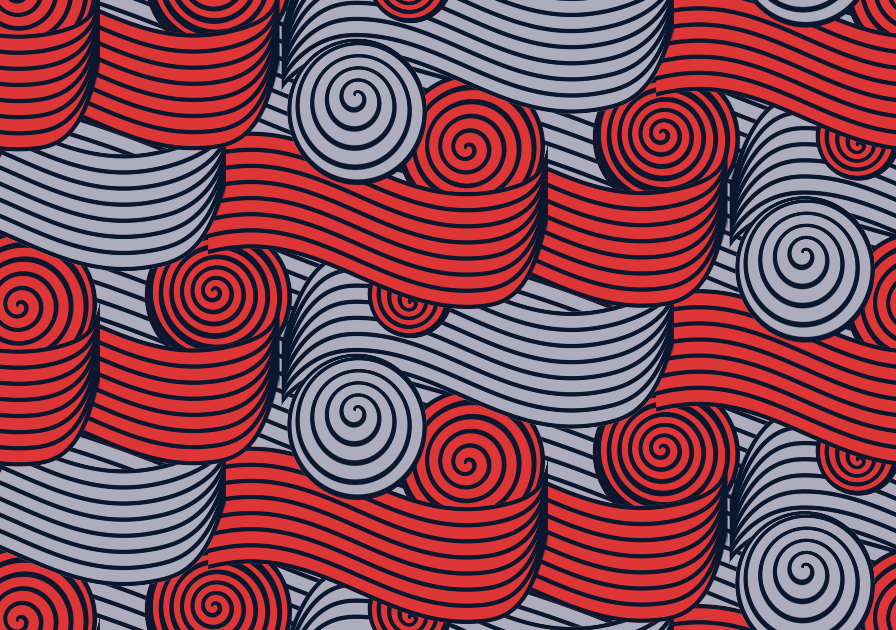
Write a Shadertoy shader that draws this pattern.

```glsl
// Seamless half-drop pattern of striped red and grey waves with spiral curls.
// Each wave is a family of curves pinched into knots; layers are painted from
// the lowest half-row to the highest, so upper waves overlap lower ones.

#define TILE vec2(768.0, 542.0)      // design units across the canvas
#define HALF_DROP vec2(384.0, 135.5) // step to the neighbouring repeat
#define LINE 1.85                    // half width of the ink lines
#define STRANDS 7.0                  // stripes in one wave
#define DEPTH 97.0                   // thickness of one wave
#define SWELL 26.0                   // height of the wave motion
#define WAVELENGTH 370.0
#define TAPER 62.0                   // length of the rounded wave end
#define RED vec3(0.87, 0.21, 0.21)
#define GREY vec3(0.68, 0.68, 0.74)
#define NAVY vec3(0.04, 0.09, 0.18)

const float TAU = 6.2831853;
const float NO_FAN = 0.0;

// Position relative to an element of half-row m, wrapped across the tile
vec2 place(vec2 p, float m, vec2 centre) {
    vec2 q = p - centre - m * HALF_DROP;
    q.x = mod(q.x + 0.5 * TILE.x, TILE.x) - 0.5 * TILE.x;
    return q;
}

float cover(float d, float aa) {
    return 1.0 - smoothstep(-0.6 * aa, 0.6 * aa, d);
}

// Rounded opening from 0 to 1
float gate(float t) {
    float s = 1.0 - clamp(t, 0.0, 1.0);
    return sqrt(max(1.0 - s * s * s, 0.0004));
}

// Stripe coordinate in a wave; span = (start, fan width, end, end lift)
float stripe(vec2 q, vec4 span) {
    float knotY = -11.0;
    float fan = span.y > NO_FAN ? gate((q.x - span.x) / span.y) : 1.0;
    float pinch = gate((span.z - q.x) / TAPER);
    float y = knotY + (q.y - knotY) / fan;
    float top = SWELL * (cos(TAU * q.x / WAVELENGTH) - 1.0) - DEPTH;
    top -= span.w * (1.0 - pinch) * (1.0 - pinch);
    return STRANDS * (y - top) / (DEPTH * pinch);
}

void paintWave(inout vec3 col, vec2 q, vec4 span, vec3 fill, float aa) {
    const vec2 e = vec2(0.4, 0.0);
    const float trim = 3.4;
    float s = stripe(q, span);
    vec2 slope = vec2(stripe(q + e.xy, span) - stripe(q - e.xy, span),
                      stripe(q + e.yx, span) - stripe(q - e.yx, span)) / (2.0 * e.x);
    float steep = max(length(slope), 0.001);
    float ink = cover(abs(s - round(s)) / steep - LINE, aa);
    float edge = max(-s, s - STRANDS) / steep - LINE;
    edge = max(edge, max(span.x + trim - q.x, q.x - span.z + trim));
    col = mix(col, mix(fill, NAVY, ink), cover(edge, aa));
}

// Spiral disc whose rings drift from the eye by offset; fat swells one side
void paintCurl(inout vec3 col, vec2 q, float radius, vec2 offset, float pitch,
               float fat, vec3 fill, float aa) {
    float r = length(q - offset * length(q) / radius);
    float angle = atan(q.y, q.x + 0.0001);
    float d = abs(fract(r / pitch - angle / TAU) - 0.5) * pitch;
    float swell = fat * smoothstep(0.3, 0.9, r / radius);
    float width = LINE * (1.0 + swell * (0.5 - 0.5 * sin(angle * 2.0 + 0.6)));
    float ink = max(cover(d - width, aa), cover(abs(r - radius) - LINE, aa));
    col = mix(col, mix(fill, NAVY, ink), cover(r - radius - LINE, aa));
}

// Slanted grey stripes seen in the gaps
vec3 backdrop(vec2 p, float aa) {
    float s = 18.0 * p.y / 271.0 - 18.0 * p.x / TILE.x
            + 0.3 * sin(TAU * p.x / HALF_DROP.x);
    float d = abs(fract(s) - 0.5) * 14.2;
    return mix(GREY, NAVY, cover(d - LINE, aa));
}

void mainImage(out vec4 fragColor, in vec2 fragCoord) {
    vec2 uv = fragCoord / iResolution.xy;
    vec2 p = vec2(uv.x, 1.0 - uv.y) * TILE;
    float aa = TILE.y / iResolution.y;
    vec3 col = backdrop(p, aa);

    float row = floor(p.y / HALF_DROP.y);
    for (int i = 1; i >= -1; i--) {
        float m = row + float(i);
        float above = m - 1.0;

        // Short red wave cradling its tight curl
        paintCurl(col, place(p, above, vec2(567.0, 115.0)), 61.0,
                  vec2(4.0, 4.0), 9.6, 0.7, RED, aa);
        paintWave(col, place(p, above, vec2(550.0, 263.0)),
                  vec4(-115.0, NO_FAN, 77.0, 52.0), RED, aa);

        // Long red wave cradling its curl
        paintCurl(col, place(p, above, vec2(400.0, 128.0)), 61.0,
                  vec2(4.0, -2.0), 12.0, 0.4, RED, aa);
        paintWave(col, place(p, above, vec2(400.0, 264.0)),
                  vec4(-225.0, NO_FAN, 73.0, 56.0), RED, aa);

        // Grey wave fanning out of its knot, with the large curl below
        paintWave(col, place(p, m, vec2(490.0, 96.0)),
                  vec4(-252.0, 72.0, 91.0, 8.0), GREY, aa);
        paintCurl(col, place(p, m, vec2(305.0, 82.0)), 58.0,
                  vec2(1.0, 13.0), 12.8, 0.0, GREY, aa);

        // Small red curl peeping out between the waves
        paintCurl(col, place(p, m, vec2(352.0, -10.0)), 35.0,
                  vec2(0.0, -8.0), 9.0, 0.3, RED, aa);
    }
    fragColor = vec4(col, 1.0);
}
```
